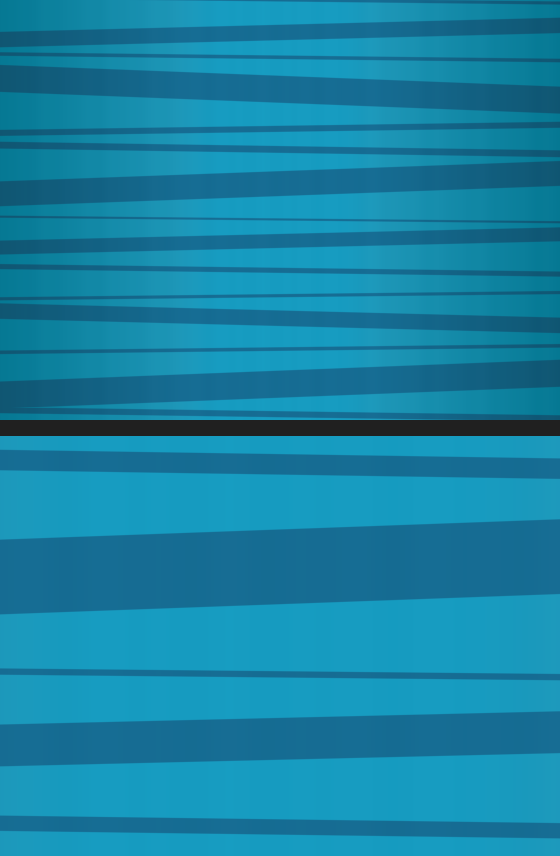
Top, the full canvas; bottom, a detail of the centre.
Write a Shadertoy shader that draws this background.

```glsl
// Width of the i-th stripe: a five-step pulse with slow modulation
float stripeWidth(float i) {
    float pulse = 0.5 + 0.5 * cos(6.2832 * (0.4 * i - 0.3));
    float swell = 0.8 + 0.4 * sin(0.63 * (i - 1.8));
    return 0.0043 + 0.007 * fract(0.3 * i) + 0.061 * pulse * pulse * swell;
}

// Drop of the stripe from left to right; wider stripes tilt more
float stripeTilt(float i, float width) {
    float side = sign(cos(2.8274 * i - 0.785));
    return side * (0.01 + 0.65 * width);
}

// Coverage of all stripes, stacked downwards with varying gaps
float stripes(vec2 p, float pixel) {
    float cover = 0.0;
    float top = -0.004;
    for (float i = 0.0; i < 18.0; i++) {
        float width = stripeWidth(i);
        float centre = top + 0.5 * width + stripeTilt(i, width) * (p.x - 0.5);
        float dist = abs(p.y - centre) - 0.5 * width;
        cover = max(cover, 1.0 - smoothstep(-0.8 * pixel, 0.8 * pixel, dist));
        top += width + 0.0435 + 0.012 * cos(2.2 * i);
    }
    return cover;
}

void mainImage(out vec4 fragColor, in vec2 fragCoord) {
    vec2 uv = fragCoord / iResolution.xy;
    float side = abs(2.0 * uv.x - 1.0);
    float fade = clamp((side - 0.35) / 0.65, 0.0, 1.0);

    // Bright centre, greyer shoulders, deep teal edges
    vec3 ground = mix(vec3(0.088, 0.61, 0.755), vec3(0.118, 0.593, 0.723), smoothstep(0.2, 0.4, side));
    ground = mix(ground, vec3(0.02, 0.47, 0.575), fade);
    vec3 stripe = mix(vec3(0.085, 0.425, 0.577), vec3(0.06, 0.335, 0.445), fade);

    vec3 colour = mix(ground, stripe, stripes(vec2(uv.x, 1.0 - uv.y), 1.0 / iResolution.y));

    // Faint vertical banding
    colour += 0.002 * (sin(uv.x * 97.0) + sin(uv.x * 161.0 + 1.3));
    fragColor = vec4(colour, 1.0);
}
```
